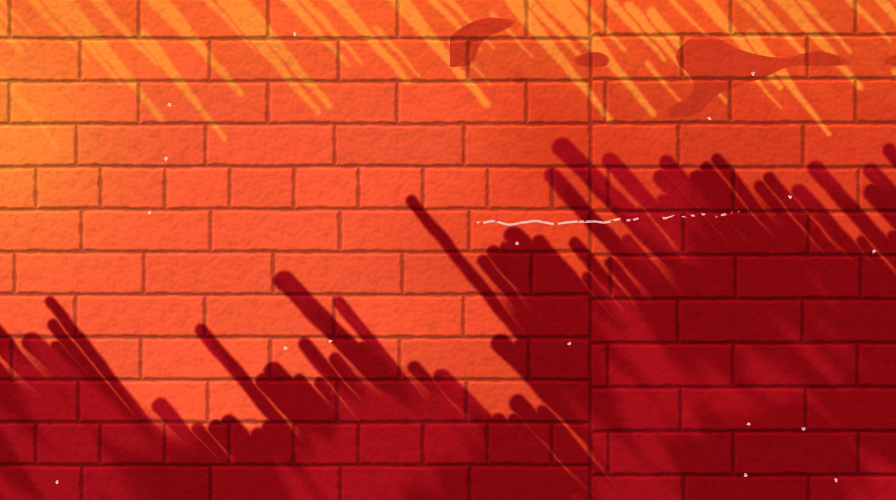
Write a Shadertoy shader that draws this texture.

```glsl
const vec3 DEEP_RED = vec3(0.49, 0.02, 0.05);
const vec3 CRIMSON = vec3(0.62, 0.05, 0.09);
const vec3 BRICK_RED = vec3(0.84, 0.23, 0.12);
const vec3 CORAL = vec3(0.96, 0.34, 0.20);
const vec3 ORANGE = vec3(0.96, 0.39, 0.14);
const vec3 AMBER = vec3(1.0, 0.55, 0.20);
const vec3 CHIP = vec3(0.95, 0.80, 0.76);
const vec2 ALONG = vec2(0.66, -0.75);     // direction of the spray strokes
const vec2 ACROSS = vec2(0.75, 0.66);
const vec2 LIGHT = vec2(-0.45, 0.89);
const float SEAM = 1.181;                 // where two walls meet
const float JOINT = 0.008;
const float RELIEF = 0.42;
const float DARK_LANE = 0.027;
const float AMBER_LANE = 0.024;

float hash(vec2 p) {
    vec3 q = fract(p.xyx * vec3(0.1031, 0.1030, 0.0973));
    q += dot(q, q.yzx + 33.33);
    return fract((q.x + q.y) * q.z);
}

float corner(vec2 cell, vec2 f) {
    float a = 6.2832 * hash(cell);
    return dot(vec2(cos(a), sin(a)), f);
}

// Gradient noise, about -0.7 to 0.7
float noise(vec2 p) {
    vec2 i = floor(p), f = fract(p), e = vec2(1, 0);
    vec2 w = f * f * f * (f * (f * 6.0 - 15.0) + 10.0);
    return mix(mix(corner(i, f), corner(i + e, f - e), w.x),
               mix(corner(i + e.yx, f - e.yx), corner(i + 1.0, f - 1.0), w.x), w.y);
}

// Height of the brickwork in x, tone of the brick in y
vec2 wall(vec2 p) {
    bool right = p.x > SEAM;
    float pitch = right ? 0.088 : 0.0853;
    float t = (1.0 - p.y - (right ? 0.070 : 0.077)) / pitch + 1.0;
    t += 0.025 * noise(p * vec2(9.0, 4.0));
    float row = floor(t), odd = mod(row, 2.0);
    bool header = !right && mod(row, 6.0) == 4.0;
    float width = header ? 0.129 : (right ? 0.25 : 0.2585);
    float start = header ? 0.07 : (right ? mix(1.465, 1.36, odd) : mix(0.023, 0.156, odd));
    start += 0.016 * (hash(vec2(row, 7.0)) - 0.5);
    float x = (p.x - start) / width;
    vec2 edge = (0.5 - abs(fract(vec2(x, t)) - 0.5)) * vec2(width, pitch);
    float d = min(min(edge.x, edge.y), abs(p.x - SEAM + 0.003 * noise(p * 12.0)));
    d += 0.0025 * noise(p * 45.0);
    float grain = 0.32 * noise(p * 42.0) + 0.22 * noise(p * 105.0);
    return vec2(smoothstep(0.0, JOINT, d) + grain, hash(vec2(floor(x), row + 20.0)));
}

// Distance to a round-ended stroke leaning by tilt
float stroke(vec2 q, float center, float a, float b, float radius, float tilt) {
    return length(vec2(q.x - center - tilt * (q.y - a), q.y - clamp(q.y, a, b))) - radius;
}

// Saw-toothed front of the dark paint, in stroke coordinates
float darkFront(float u) {
    return -0.30 + 0.49 * smoothstep(0.20, 0.46, u) + 0.46 * smoothstep(0.72, 0.93, u)
         - 0.43 * smoothstep(0.93, 1.03, u) + 0.20 * smoothstep(1.05, 1.20, u)
         + 0.38 * smoothstep(1.46, 1.72, u);
}

float darkPaint(vec2 q, float blur) {
    float d = 1.0, lane = floor(q.x / DARK_LANE);
    for (float k = -2.0; k <= 2.0; k++) {
        float id = lane + k, r = hash(vec2(id, 3.0)), s = hash(vec2(id, 11.0));
        float u = (id + 0.5) * DARK_LANE;
        float tip = darkFront(u) + 0.06 - 0.27 * r * sqrt(r);
        d = min(d, stroke(q, u, tip, 9.0, 0.010 + 0.010 * s, 0.12 * (s - 0.5)));
    }
    float haze = smoothstep(0.03, 0.17, q.y - darkFront(q.x) + 0.08 * noise(q * vec2(38.0, 4.0)));
    return max(1.0 - smoothstep(-blur, blur, d), haze);
}

float amberPaint(vec2 q, float blur) {
    float paint = 0.0, lane = floor(q.x / AMBER_LANE);
    for (float k = -2.0; k <= 2.0; k++) {
        float id = lane + k, r = hash(vec2(id, 31.0)), s = hash(vec2(id, 47.0));
        float u = (id + 0.5) * AMBER_LANE;
        float end = (0.66 * u - mix(0.70, 0.96, r)) / 0.75;
        float begin = end - 0.10 - 0.28 * s;
        float taper = mix(1.3, 0.5, smoothstep(begin, end, q.y));
        float d = stroke(q, u, begin, end, (0.003 + 0.012 * s) * taper, 0.14 * (r - 0.5));
        paint = max(paint, (1.0 - smoothstep(-blur, blur, d)) * step(0.28, hash(vec2(id, 59.0))));
    }
    return paint;
}

// Small flecks and one broken crack where paint has chipped off
float chips(vec2 p, float px) {
    vec2 g = p * 11.0, id = floor(g);
    vec2 spot = 0.2 + 0.6 * vec2(hash(id + 5.0), hash(id + 9.0));
    float d = length(g - id - spot) / 11.0 + 0.003 * noise(p * 240.0);
    float fleck = (1.0 - smoothstep(0.002, 0.003 + px, d)) * step(0.91, hash(id + 70.0));
    float y = 0.555 + 0.018 * smoothstep(1.1, 1.5, p.x) + 0.014 * noise(vec2(p.x * 22.0, 2.0));
    float crack = 1.0 - smoothstep(0.001, 0.002 + px, abs(p.y - y));
    crack *= step(0.955, p.x) * step(p.x, 1.5);
    crack *= smoothstep(-0.1, 0.1, noise(p * 75.0) + 0.3 - 0.9 * (p.x - 0.96));
    return max(fleck, crack);
}

void mainImage(out vec4 fragColor, in vec2 fragCoord) {
    float px = 1.0 / iResolution.y;
    vec2 p = fragCoord * px;
    vec2 q = vec2(dot(p, ACROSS), dot(p, ALONG)) + 0.004 * noise(p * 18.0);
    float cloud = noise(p * 3.5), streak = noise(q * vec2(24.0, 4.0));

    // Ground colour, warmer toward the left
    float warmth = 1.0 - smoothstep(0.55, 1.30, p.x + 0.25 * cloud);
    vec3 color = mix(BRICK_RED, CORAL, warmth);
    color = mix(color, ORANGE, 0.55 * smoothstep(0.68, 1.0, p.y + 0.12 * streak));

    // Amber strokes, red blots and the glow at the left edge
    color = mix(color, AMBER, 0.85 * amberPaint(q, 0.003 + px));
    float blot = noise(p * vec2(6.0, 11.0) + 3.0) - 4.0 * abs(p.y - 0.87);
    color = mix(color, BRICK_RED * 0.92, smoothstep(0.02, 0.06, blot) * step(0.9, p.x));
    color = mix(color, AMBER, 0.8 * exp(-18.0 * dot(p - vec2(0.0, 0.74), p - vec2(0.0, 0.74))));

    // Dark strokes
    vec3 dark = mix(DEEP_RED, CRIMSON, smoothstep(-0.05, 0.35, 0.6 * streak + cloud));
    color = mix(color, dark, 0.97 * darkPaint(q, 0.003 + px));

    // Brick relief
    vec2 brick = wall(p);
    float slope = brick.x - wall(p + 0.003 * LIGHT).x;
    color *= mix(0.76, 1.0, clamp(brick.x, 0.0, 1.0)) * (0.99 + 0.07 * brick.y);
    color *= 1.0 + RELIEF * clamp(slope, -0.6, 0.6);

    color = mix(color, CHIP, 0.85 * chips(p, px));
    fragColor = vec4(clamp(color, 0.0, 1.0), 1.0);
}
```
